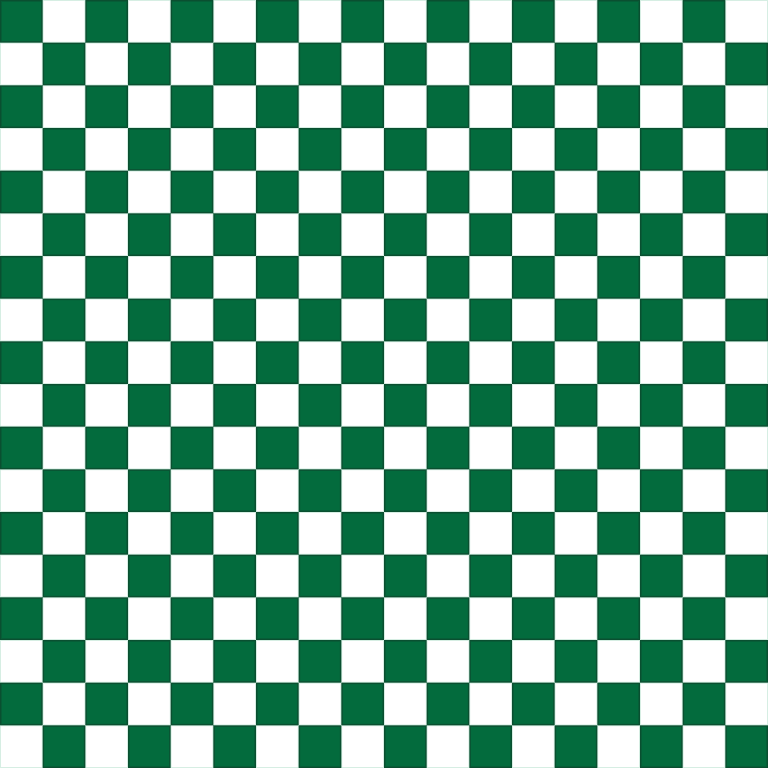
Give the GLSL for this pattern, as a Shadertoy shader.

```glsl
// Green and white checkerboard, 18 cells across and down.
// A signed distance to the nearest cell edge (positive inside green) layers
// a pale halo, a thin dark rim and the flat green fill over white.

const float CELLS      = 18.0;   // cells along one side of the canvas
const float RIM_WIDTH  = 0.035;  // dark rim inside green cells, in cells
const float HALO_WIDTH = 0.020;  // pale fringe inside white cells, in cells

const vec3 WHITE = vec3(1.0);
const vec3 HALO  = vec3(0.81, 0.92, 0.87);
const vec3 RIM   = vec3(0.04, 0.31, 0.19);
const vec3 GREEN = vec3(0.01, 0.42, 0.24);

// Distance to the nearest cell edge: positive in green, negative in white.
float checkerDistance(vec2 p) {
    vec2 cell = floor(p);
    vec2 fromCentre = abs(fract(p) - 0.5);
    float inset = 0.5 - max(fromCentre.x, fromCentre.y);
    float isGreen = mod(cell.x + cell.y, 2.0);
    return inset * (2.0 * isGreen - 1.0);
}

// Pixel coverage of the region where the distance is positive.
float coverage(float distance, float pixel) {
    return clamp(distance / pixel + 0.5, 0.0, 1.0);
}

void mainImage(out vec4 fragColor, in vec2 fragCoord) {
    float pixel = CELLS / min(iResolution.x, iResolution.y);
    float d = checkerDistance(fragCoord * pixel);

    // Nested layers, from the white ground inwards
    vec3 color = WHITE;
    color += (HALO - WHITE) * coverage(d + HALO_WIDTH, pixel);
    color += (RIM - HALO) * coverage(d, pixel);
    color += (GREEN - RIM) * coverage(d - RIM_WIDTH, pixel);

    fragColor = vec4(color, 1.0);
}
```
